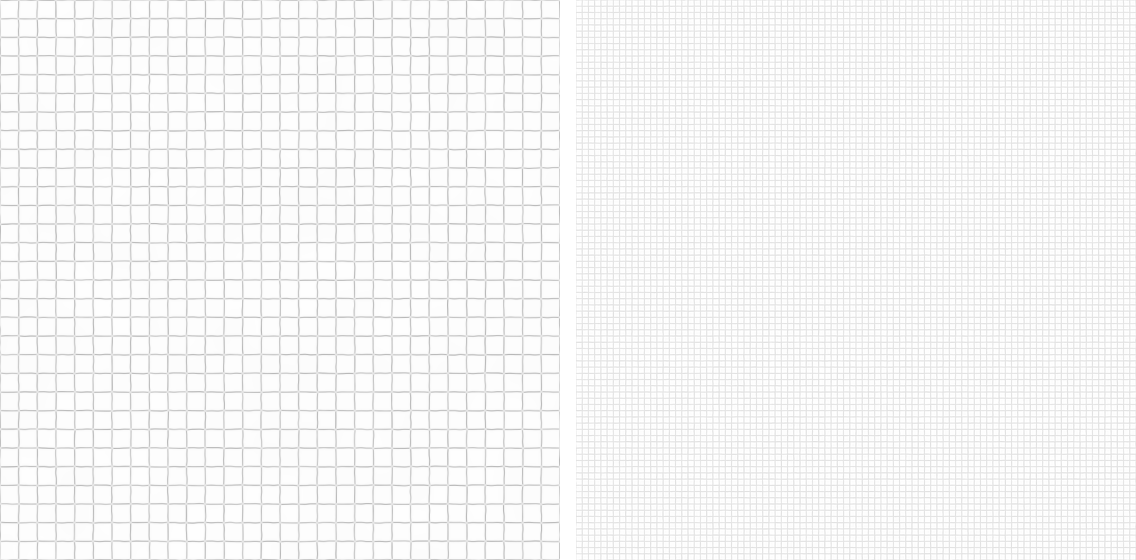
Left, the tile; right, the same tile 3 across and 3 down.
Reproduce this texture procedurally as a WebGL 1 fragment shader.

```glsl
precision highp float;
// Seamless white square tiles, 30 by 30, with thin uneven grey joints.

uniform vec2 u_resolution;

const float TILES = 30.0;          // repeats across and down
const float WAVES = 3.0;           // wobble steps along each tile side
const float GROUT_HALF = 0.043;    // half widths, in tiles
const float SHADOW_HALF = 0.025;
const float CORNER = 0.055;        // tile corner radius
const vec3 TILE_COLOR = vec3(0.992);
const vec3 GROUT_COLOR = vec3(0.90);
const vec3 SHADOW_COLOR = vec3(0.71);

// Sine-free hash to 0..1
float hash(vec3 p) {
  p = fract(p * 0.1031);
  p += dot(p, p.zyx + 31.32);
  return fract((p.x + p.y) * p.z);
}

// Smooth noise along one line, wrapping after the given period
float lineNoise(float t, float period, float line, float seed) {
  float cell = floor(t);
  float f = fract(t);
  float a = hash(vec3(mod(cell, period), line, seed));
  float b = hash(vec3(mod(cell + 1.0, period), line, seed));
  return mix(a, b, f * f * (3.0 - 2.0 * f));
}

// Smooth noise over the canvas, wrapping after the given period
float areaNoise(vec2 p, float period, float seed) {
  float row = floor(p.y);
  float f = fract(p.y);
  float a = lineNoise(p.x, period, mod(row, period), seed);
  float b = lineNoise(p.x, period, mod(row + 1.0, period), seed);
  return mix(a, b, f * f * (3.0 - 2.0 * f));
}

// Share of a pixel covered by a stroke, by box filter
float strokeCoverage(float d, float halfWidth, float px) {
  float high = min(d + 0.5 * px, halfWidth);
  float low = max(d - 0.5 * px, -halfWidth);
  return max(high - low, 0.0) / px;
}

// Nearest joint: x runs across it, y along it.
// Returns signed distance, shadow offset and shadow strength.
vec3 joint(vec2 p, float seed) {
  float nearest = floor(p.x + 0.5);
  float line = mod(nearest, TILES);
  float side = mod(floor(p.y), TILES);
  float along = fract(p.y) - 0.5;
  float tilt = hash(vec3(line, side, seed)) - 0.5;
  float wobble = lineNoise(p.y * WAVES, TILES * WAVES, line, seed + 3.0) - 0.5;
  float shift = hash(vec3(line, side, seed + 5.0)) - 0.5;
  float tone = hash(vec3(line, side, seed + 7.0));
  float wear = lineNoise(p.y * WAVES, TILES * WAVES, line, seed + 9.0);
  float distance = p.x - nearest - 0.03 * wobble - 0.03 * tilt * along;
  return vec3(distance, 0.03 * shift, 0.45 + 0.35 * tone + 0.25 * wear);
}

// Dark stroke of a joint, fading out where joints cross
float shadow(vec3 j, float crossing, float px) {
  float fade = smoothstep(0.02, 0.11, abs(crossing));
  return strokeCoverage(j.x - j.y, SHADOW_HALF, px) * j.z * fade;
}

void main() {
  vec2 p = gl_FragCoord.xy / u_resolution * TILES;
  float px = TILES / min(u_resolution.x, u_resolution.y);
  vec3 upright = joint(p, 11.0);
  vec3 level = joint(p.yx, 47.0);

  // Tile face: slight differences and a faint soft edge
  vec2 gap = abs(vec2(upright.x, level.x));
  float tileTone = hash(vec3(mod(floor(p), TILES), 83.0)) - 0.5;
  float cloud = areaNoise(p * 0.5, TILES * 0.5, 91.0) - 0.5;
  float rim = 1.0 - smoothstep(0.04, 0.18, min(gap.x, gap.y));
  vec3 color = TILE_COLOR + 0.004 * tileTone + 0.005 * cloud - 0.008 * rim;

  // Pale grout around rounded tile corners
  float outside = length(max(GROUT_HALF + CORNER - gap, 0.0)) - CORNER;
  color = mix(color, GROUT_COLOR, clamp(outside / px + 0.5, 0.0, 1.0));

  // Uneven grey strokes inside the joints
  float dark = max(shadow(upright, level.x, px), shadow(level, upright.x, px));
  color = mix(color, SHADOW_COLOR, clamp(dark, 0.0, 1.0));

  gl_FragColor = vec4(color, 1.0);
}
```
